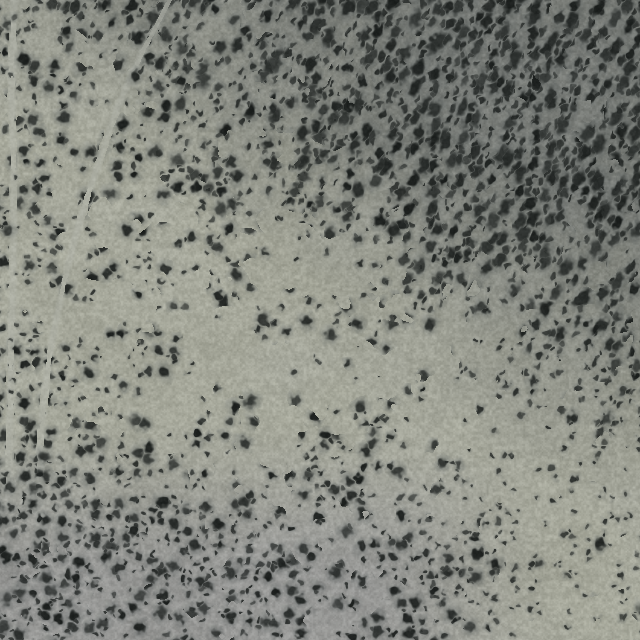
This texture is drawn by a WebGL 1 fragment shader. Its source:

```glsl
precision highp float;
uniform vec2 u_resolution;

const vec3 SAND = vec3(0.655, 0.662, 0.610);
const vec3 GREY_SOIL = vec3(0.465, 0.477, 0.460);
const vec3 LILAC_SOIL = vec3(0.565, 0.565, 0.575);
const vec3 HALO = vec3(0.300, 0.325, 0.325);
const vec3 FOLIAGE = vec3(0.060, 0.074, 0.068);
const vec3 PALE = vec3(0.720, 0.730, 0.700);

const float SHRUB_CELLS = 45.0;
const float SHRUB_RADIUS = 0.0088;
const float SPROUT_CELLS = 78.0;
const float SPROUT_RADIUS = 0.0046;
const float EDGE_WARP = 0.0075;
const float STRETCH = 0.8;
const vec2 LEAN = vec2(0.447, 0.894);
const float GRAIN = 0.13;
const float TRACK_WIDTH = 0.006;

float hash(vec2 p) {
  vec3 q = fract(vec3(p.xyx) * 0.1031);
  q += dot(q, q.yzx + 33.33);
  return fract((q.x + q.y) * q.z);
}

vec2 hash2(vec2 p) {
  return vec2(hash(p + 17.3), hash(p + 61.7));
}

float noise(vec2 p) {
  vec2 i = floor(p);
  vec2 f = fract(p);
  f = f * f * (3.0 - 2.0 * f);
  return mix(mix(hash(i), hash(i + vec2(1.0, 0.0)), f.x),
             mix(hash(i + vec2(0.0, 1.0)), hash(i + 1.0), f.x), f.y);
}

float fbm(vec2 p) {
  float sum = 0.0;
  float amp = 0.5;
  for (int i = 0; i < 4; i++) {
    sum += amp * noise(p);
    p = mat2(0.8, 0.6, -0.6, 0.8) * p * 2.03 + 9.1;
    amp *= 0.5;
  }
  return sum / 0.9375;
}

// Thick growth towards the upper right
float thicket(vec2 p) {
  return smoothstep(0.72, 1.38, 0.62 * p.x + p.y + 0.35 * (fbm(p * 5.0) - 0.5));
}

// Thin growth along the lower left
float lowland(vec2 p) {
  return (1.0 - smoothstep(0.08, 0.36, p.y)) * (1.0 - smoothstep(0.55, 0.9, p.x));
}

float trackMask(vec2 p) {
  float rise = max(p.y - 0.25, 0.0);
  float wobble = 0.012 * (noise(vec2(p.y * 7.0, 3.0)) - 0.5);
  float bend = abs(p.x - 0.065 - 0.35 * rise * rise - wobble);
  float side = abs(p.x - 0.018 - wobble);
  float mask = 1.0 - smoothstep(0.3 * TRACK_WIDTH, 1.5 * TRACK_WIDTH, min(bend, side));
  return mask * smoothstep(0.15, 0.35, p.y);
}

// Returns foliage, halo and sunlit rim
vec3 plants(vec2 p, float cells, float radius, float seed, float cover, float dense) {
  vec3 result = vec3(0.0);
  vec2 home = floor(p * cells);
  vec2 across = vec2(LEAN.y, -LEAN.x);
  for (int y = -1; y <= 1; y++) {
    for (int x = -1; x <= 1; x++) {
      vec2 cell = home + vec2(float(x), float(y));
      vec2 key = cell + seed;
      vec2 offset = p - (cell + 0.1 + 0.8 * hash2(key)) / cells;
      float present = step(hash(key + 5.1), cover);
      float r = radius * mix(0.6, 1.25, hash(key + 29.0));
      vec2 leaned = vec2(dot(offset, across), dot(offset, LEAN) / (1.0 + STRETCH * dense));
      float d = length(leaned) / r;
      float rim = length(offset - r * vec2(-0.8, 1.1)) / r;
      vec3 layer = vec3((1.0 - smoothstep(0.45, 1.05, d)) * mix(0.6, 1.0, hash(key + 43.0)),
                        1.0 - smoothstep(0.5, 2.0, d),
                        1.0 - smoothstep(0.2, 0.9, rim));
      result = max(result, layer * present);
    }
  }
  return result;
}

void main() {
  vec2 p = gl_FragCoord.xy / u_resolution;
  float dense = thicket(p);
  float low = lowland(p);
  float track = trackMask(p);

  // Soil with broad patches, faint streaks and fine grain
  float patches = fbm(p * 9.0 + 4.0) - 0.5;
  float streaks = noise(p * vec2(28.0, 150.0)) - 0.5;
  float grain = 0.6 * noise(p * 210.0) + 0.4 * noise(p * 420.0 + 7.0) - 0.5;
  vec3 color = mix(SAND, GREY_SOIL, clamp(dense * 0.95 + patches * 0.4, 0.0, 1.0));
  color = mix(color, LILAC_SOIL, low * 0.7);
  color += patches * 0.08 + streaks * 0.025 + grain * GRAIN;
  color = mix(color, PALE, track * 0.35);

  // Shrubs and sprouts with ragged outlines
  vec2 warp = vec2(noise(p * 150.0), noise(p * 150.0 + 31.0)) - 0.5;
  vec2 q = p + EDGE_WARP * warp;
  float left = 1.0 - smoothstep(0.04, 0.2, p.x);
  float clumps = fbm(p * 12.0 + 20.0) - 0.5;
  float cover = 0.17 + 0.58 * dense + 0.36 * low + 0.24 * left + 1.1 * clumps;
  cover = clamp(cover, 0.03, 0.9) * (1.0 - 0.8 * track);
  float corner = smoothstep(0.55, 0.9, p.x) * (1.0 - smoothstep(0.3, 0.6, p.y));
  vec3 shrubs = plants(q, SHRUB_CELLS, SHRUB_RADIUS, 11.0, cover * (1.0 - 0.75 * corner), dense);
  vec3 sprouts = plants(q, SPROUT_CELLS, SPROUT_RADIUS, 137.0, cover * 0.6 + 0.08 * corner, dense);
  vec3 growth = max(shrubs, sprouts * vec3(0.85, 0.7, 0.6));

  color = mix(color, PALE, growth.z * 0.22);
  color = mix(color, HALO, growth.y * 0.38);
  color = mix(color, FOLIAGE + 0.06 * (grain + 0.5), growth.x * 0.95);
  gl_FragColor = vec4(clamp(color, 0.0, 1.0), 1.0);
}
```
